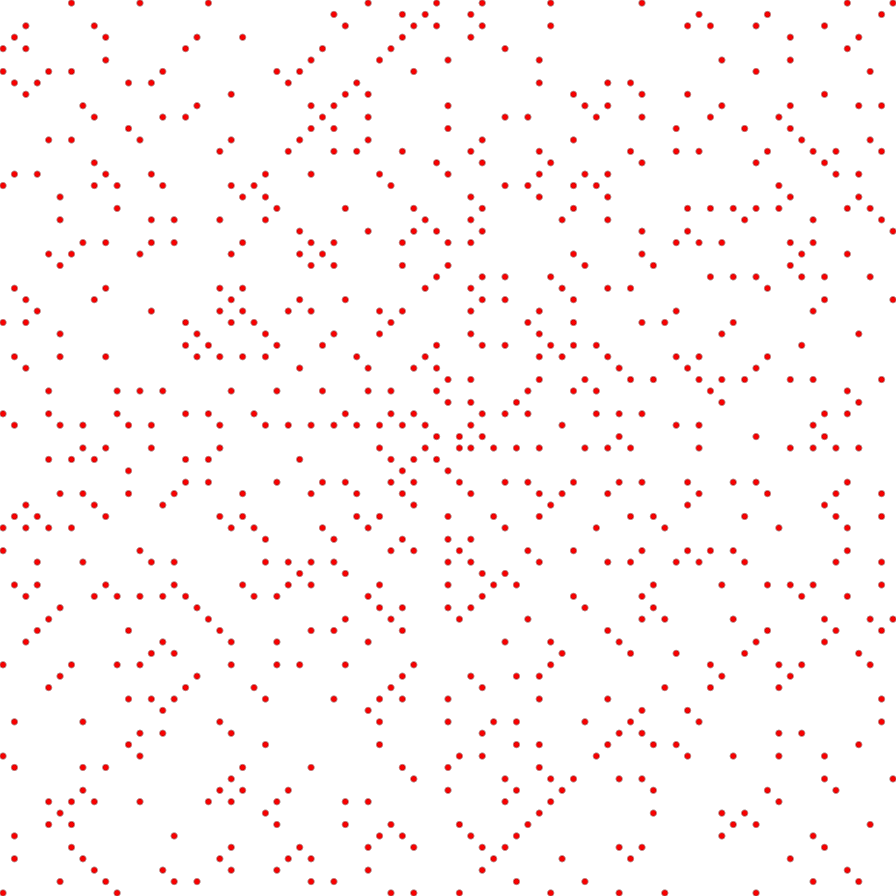
Reproduce this pattern procedurally as a three.js fragment shader.

```glsl
varying vec2 vUv;

// Number held by a grid cell on a square spiral, counting anticlockwise from 1 at the centre
float spiralNumber(vec2 cell) {
  float ring = max(abs(cell.x), abs(cell.y));
  float last = (2.0 * ring + 1.0) * (2.0 * ring + 1.0);
  if (cell.y < 0.5 - ring) return last - ring + cell.x;
  if (cell.x < 0.5 - ring) return last - 3.0 * ring - cell.y;
  if (cell.y > ring - 0.5) return last - 5.0 * ring - cell.x;
  return last - 7.0 * ring + cell.y;
}

bool divides(float divisor, float n) {
  return abs(n - divisor * floor(n / divisor + 0.5)) < 0.5;
}

// Trial division, enough for every number on the grid
bool isPrime(float n) {
  if (n < 1.5) return false;
  if (n < 3.5) return true;
  if (divides(2.0, n)) return false;
  for (int i = 3; i < 80; i += 2) {
    float divisor = float(i);
    if (divisor * divisor > n) break;
    if (divides(divisor, n)) return false;
  }
  return true;
}

// Soft-edged disc, with the edge width in cell units
float disc(float dist, float radius) {
  return clamp((radius - dist) / 0.153 + 0.5, 0.0, 1.0);
}

void main() {
  vec2 grid = (vUv - 0.5) * 78.53;
  vec2 cell = floor(grid + 0.5);
  vec3 color = vec3(1.0);

  // Red dot with a hairline dark rim on each prime
  if (isPrime(spiralNumber(cell))) {
    float dist = length(grid - cell);
    float whole = disc(dist, 0.275);
    float fill = disc(dist, 0.25);
    color = vec3(1.0 - whole) + fill * vec3(0.98, 0.0, 0.0);
  }

  gl_FragColor = vec4(color, 1.0);
}
```
